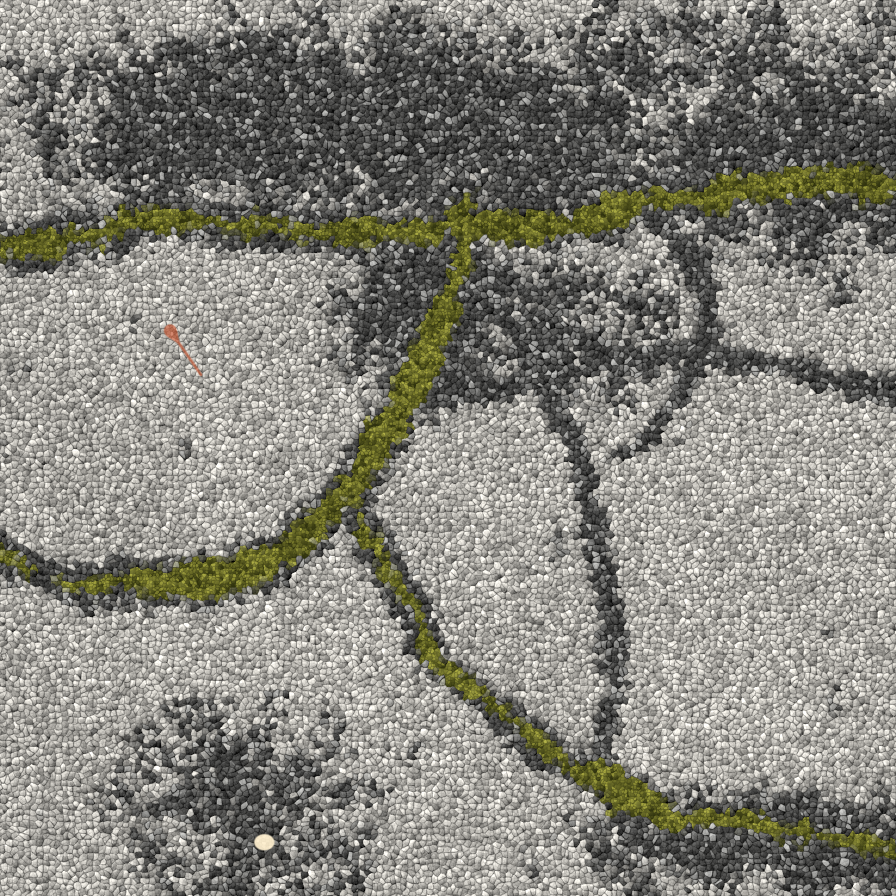
Write a Shadertoy shader that draws this texture.

```glsl
vec3 hash3(vec2 p) {
    vec3 q = fract(p.xyx * vec3(0.1031, 0.103, 0.0973));
    q += dot(q, q.yxz + 33.33);
    return fract((q.xxy + q.yzz) * q.zyx);
}

// Layered sines, each octave turned and bent
float patches(vec2 p) {
    float sum = 0.0, amp = 0.5;
    for (int i = 0; i < 6; i++) {
        p = mat2(0.8, 0.6, -0.6, 0.8) * p * 1.8 + 1.7;
        sum += amp * sin(p.x + 1.5 * sin(p.y)) * cos(p.y + 1.1 * sin(p.x * 0.7));
        amp *= 0.7;
    }
    return sum;
}

// Cellular grains: gap distance, offset from centre, cell centre and random values
float grains(vec2 p, out vec2 offset, out vec2 centre, out vec3 rnd) {
    float nearest = 9.0, second = 9.0;
    for (int y = -1; y <= 1; y++)
    for (int x = -1; x <= 1; x++) {
        vec2 cell = floor(p) + vec2(x, y);
        vec3 h = hash3(cell);
        vec2 site = cell + 0.1 + 0.8 * h.xy;
        vec2 d = p - site;
        float turn = h.z * 6.28;
        vec2 axis = vec2(cos(turn), sin(turn));
        float dist = length(vec2(dot(d, axis) * 0.78, dot(d, vec2(-axis.y, axis.x)) * 1.2));
        if (dist < nearest) {
            second = nearest;
            nearest = dist;
            offset = d;
            centre = site;
            rnd = hash3(cell + 71.0);
        } else second = min(second, dist);
    }
    return second - nearest;
}

// Distance to a curve from its height error and slope, limited to a range
float curve(float error, float slope, float t, float from, float to) {
    return abs(error) / sqrt(1.0 + slope * slope) + max(0.0, max(from - t, t - to));
}

float blot(vec2 p, vec2 centre, vec2 radius) {
    return 1.0 - length((p - centre) / radius);
}

// x: bare dark tar, y: moss; positive inside
vec2 wear(vec2 p) {
    float rough = patches(p * 24.0), broad = patches(p * 7.0 + 4.0);
    p += 0.012 * vec2(patches(p * 9.0), patches(p * 9.0 + 20.0));
    float bend = abs(p.x - 0.15);
    float fall = 0.38 * exp(-6.0 * (p.x - 0.4));
    float ridge = curve(p.y - 0.725 - 0.06 * p.x - 0.015 * sin(p.x * 9.0), 0.0, p.x, 0.0, 1.0);
    float arc = curve(p.y - 0.35 - 7.4 * bend * bend * bend, 22.0 * bend * bend, p.x, 0.0, 0.52);
    float slide = curve(p.y - 0.05 - fall, 6.0 * fall, p.x, 0.4, 1.0);
    float drop = curve(p.x - 0.685 + 0.9 * (p.y - 0.28) * (p.y - 0.28), 0.3, p.y, 0.15, 0.72);
    float side = curve(p.y - 0.58 - 0.025 * sin(10.0 * p.x - 6.0), 0.2, p.x, 0.46, 1.0);
    float hook = curve(p.x - 0.79 + 4.0 * (p.y - 0.64) * (p.y - 0.64), 0.6, p.y, 0.49, 0.76);

    float tar = 1.0 - min(min(ridge, arc) / 0.026, min(slide / 0.021, min(drop, min(side, hook)) / 0.015));
    tar = max(tar, 0.9 * blot(p, vec2(0.42, 0.86), vec2(0.42, 0.11)) + 0.3 * broad);
    tar = max(tar, 0.7 * blot(p, vec2(0.85, 0.83), vec2(0.35, 0.12)) - 0.15 + 0.5 * broad);
    tar = max(tar, blot(p, vec2(0.48, 0.66), vec2(0.1, 0.11)));
    tar = max(tar, 0.5 * blot(p, vec2(0.64, 0.65), vec2(0.18, 0.12)) - 0.3 + 0.4 * broad);
    tar = max(tar, 0.7 * blot(p, vec2(0.28, 0.09), vec2(0.19, 0.13)) - 0.3 + 0.3 * broad);
    tar = max(tar, blot(p, vec2(0.89, 0.06), vec2(0.23, 0.055)));
    tar = max(tar, broad - 1.0);
    float moss = 1.0 - min(min(ridge, arc) / 0.017, slide / 0.014);
    return vec2(tar + 0.42 * rough, moss + 0.6 * broad + 0.4 * rough - 0.12);
}

vec3 pavement(vec2 p) {
    vec2 offset, centre, fineOffset, fineCentre;
    vec3 rnd, fineRnd;
    float gap = grains(p * 145.0, offset, centre, rnd);
    float fineGap = grains(p * 270.0 + 9.0, fineOffset, fineCentre, fineRnd);
    float body = smoothstep(0.0, 0.28, gap);
    float fineBody = smoothstep(0.0, 0.3, fineGap);
    float facet = dot(offset, vec2(-0.12, 0.2)) + dot(offset, rnd.yz - 0.5) * 0.2;
    float grit = (fineRnd.x - 0.5) * 0.17 + (fineBody - 0.6) * 0.08;

    // Each grain takes the wear found at its own centre
    vec2 worn = wear(centre / 145.0);
    float tar = smoothstep(-0.15, 0.2, worn.x + 0.5 * (rnd.z - 0.5));
    float moss = smoothstep(0.0, 0.25, worn.y + 0.5 * (rnd.y - 0.5));

    float slab = mix(0.47, 0.57 + 0.26 * rnd.x, body) + facet + grit + 0.03 * patches(p * 5.0);
    vec3 col = slab * vec3(1.0, 0.987, 0.955);
    float chip = mix(0.2, 0.27 + 0.4 * rnd.x * rnd.x * rnd.x, body) + 0.6 * facet + 0.7 * grit;
    col = mix(col, chip * vec3(1.0, 1.0, 0.985), tar);
    float tuft = clamp(0.6 * fineRnd.y * fineBody + 0.4 * rnd.x + facet, 0.0, 1.0);
    col = mix(col, mix(vec3(0.22, 0.23, 0.09), vec3(0.67, 0.67, 0.27), tuft), moss * 0.92);

    // Fallen leaf with its stem, and one pale pebble
    vec2 q = p - vec2(0.19, 0.631);
    float along = clamp(dot(q, vec2(0.57, -0.82)), 0.0, 0.06);
    float leaf = length(q - along * vec2(0.57, -0.82)) - mix(0.007, 0.0015, smoothstep(0.0, 0.018, along));
    col = mix(col, vec3(0.69, 0.43, 0.34) + grit, smoothstep(0.001, -0.001, leaf));
    float pebble = length((p - vec2(0.295, 0.06)) * vec2(0.8, 1.0)) - 0.009;
    return mix(col, vec3(0.9, 0.85, 0.74) + 0.3 * grit, smoothstep(0.001, -0.001, pebble));
}

void mainImage(out vec4 fragColor, in vec2 fragCoord) {
    vec3 sum = vec3(0.0);
    for (int i = 0; i < 4; i++) {
        vec2 jitter = vec2(i & 1, i >> 1) * 0.5 - 0.25;
        sum += pavement((fragCoord + jitter) / iResolution.y);
    }
    fragColor = vec4(clamp((sum / 4.0 - 0.5) * 1.12 + 0.505, 0.0, 1.0), 1.0);
}
```
